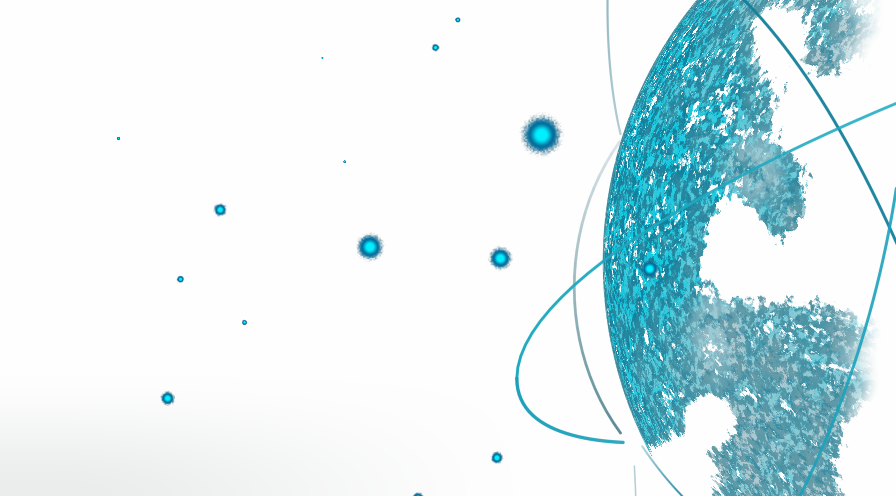
A Shadertoy shader for this background:

```glsl
// A pale backdrop with a cyan mottled globe at the right, thin orbit arcs and glowing dots.

const vec3 PAPER = vec3(0.995);
const vec3 SHADE = vec3(0.92, 0.925, 0.925);
const vec3 MIST  = vec3(0.69, 0.79, 0.82);
const vec3 SLATE = vec3(0.40, 0.61, 0.66);
const vec3 TEAL  = vec3(0.08, 0.50, 0.61);
const vec3 AQUA  = vec3(0.12, 0.72, 0.82);
const vec3 CYAN  = vec3(0.0, 0.94, 1.0);
const vec3 DEEP  = vec3(0.02, 0.42, 0.60);

const vec2  GLOBE_CENTER = vec2(2.047, 0.472);
const float GLOBE_RADIUS = 0.833;
const float LAND_COVER   = 0.70;
const int   CURVE_STEPS  = 24;

// Bare patches on the globe: center, radii
const vec4 BARE[9] = vec4[9](
    vec4(1.54, 0.475, 0.110, 0.075), vec4(1.72, 0.530, 0.100, 0.140),
    vec4(1.63, 0.765, 0.060, 0.085), vec4(1.57, 0.915, 0.050, 0.065),
    vec4(1.75, 0.760, 0.070, 0.110), vec4(1.37, 0.045, 0.070, 0.060),
    vec4(1.48, 0.525, 0.045, 0.060), vec4(1.76, 0.060, 0.060, 0.110),
    vec4(1.43, 0.150, 0.045, 0.045));

// Glowing dots: center, radius
const vec3 DOTS[15] = vec3[15](
    vec3(1.092, 0.728, 0.042), vec3(0.746, 0.502, 0.028), vec3(1.009, 0.479, 0.024),
    vec3(0.444, 0.577, 0.014), vec3(0.338, 0.197, 0.015), vec3(0.364, 0.437, 0.008),
    vec3(0.493, 0.350, 0.006), vec3(0.239, 0.721, 0.004), vec3(0.695, 0.674, 0.0035),
    vec3(0.650, 0.883, 0.0025), vec3(0.878, 0.904, 0.008), vec3(0.923, 0.960, 0.006),
    vec3(1.002, 0.077, 0.013), vec3(1.310, 0.458, 0.020), vec3(0.843, -0.004, 0.012));

float hash(vec2 p) {
    vec3 q = fract(p.xyx * 0.1031);
    q += dot(q, q.yzx + 33.33);
    return fract((q.x + q.y) * q.z);
}

float noise(vec2 p) {
    vec2 i = floor(p), f = fract(p);
    f = f * f * (3.0 - 2.0 * f);
    return mix(mix(hash(i), hash(i + vec2(1, 0)), f.x),
               mix(hash(i + vec2(0, 1)), hash(i + vec2(1, 1)), f.x), f.y);
}

float fbm(vec2 p) {
    float sum = 0.0, amp = 0.5;
    for (int i = 0; i < 5; i++) {
        sum += amp * noise(p);
        p = mat2(1.6, 1.2, -1.2, 1.6) * p + 17.3;
        amp *= 0.6;
    }
    return sum / 1.153;
}

// Soft elliptical bump
float bump(vec2 p, vec4 e) {
    vec2 d = (p - e.xy) / e.zw;
    return exp(-dot(d, d) * dot(d, d) * 0.7);
}

// Cubic arc stroke; opacity runs from ink.x to ink.y along its length
void arc(inout vec3 col, vec2 p, vec2 a, vec2 b, vec2 c, vec2 d, float halfWidth, vec2 ink, vec3 tint) {
    float nearest = 1e3, along = 0.0;
    vec2 prev = a;
    for (int i = 1; i <= CURVE_STEPS; i++) {
        float t = float(i) / float(CURVE_STEPS), s = 1.0 - t;
        vec2 next = s * s * s * a + 3.0 * s * t * (s * b + t * c) + t * t * t * d;
        vec2 seg = next - prev;
        float h = clamp(dot(p - prev, seg) / dot(seg, seg), 0.0, 1.0);
        float dist = length(p - prev - h * seg);
        if (dist < nearest) { nearest = dist; along = t; }
        prev = next;
    }
    float soft = 0.7 / iResolution.y;
    float line = 1.0 - smoothstep(halfWidth - soft, halfWidth + soft, nearest);
    col = mix(col, tint, line * mix(ink.x, ink.y, along));
}

vec3 paintGlobe(vec3 col, vec2 p) {
    vec2 d = (p - GLOBE_CENTER) / GLOBE_RADIUS;
    float r = length(d);
    float edge = 1.5 / iResolution.y / GLOBE_RADIUS;
    float inside = 1.0 - smoothstep(1.0 - edge, 1.0, r);
    float fade = 1.0 - smoothstep(1.68, 1.77, p.x + 0.04 * (noise(p * 18.0) - 0.5));
    vec2 q = vec2(atan(d.x, sqrt(max(1.0 - r * r, 0.001))), d.y);
    q += 0.035 * vec2(fbm(q * 9.0), fbm(q * 9.0 + 40.0));

    // Land cover with ragged coasts
    float cover = LAND_COVER;
    for (int i = 0; i < 9; i++) cover -= 0.62 * bump(p, BARE[i]);
    cover += 0.5 * bump(p, vec4(1.575, 0.59, 0.035, 0.09));
    float coarse = fbm(q * 16.0);
    float grain = fbm(q * 58.0 + 9.0);
    float streak = fbm(mat2(0.8, 0.6, -0.6, 0.8) * q * vec2(45.0, 95.0));
    float south = 1.0 - smoothstep(0.3, 0.48, p.y);
    float detail = mix(grain, streak, 0.6 * south);
    float land = smoothstep(-0.04, 0.06, cover - 0.45 * coarse - 0.75 * detail + 0.05);

    // Saturated west, greyer east and south
    float west = 1.0 - smoothstep(1.3, 1.65, p.x + 0.15 * south);
    float tone = fbm(q * 75.0 + 60.0);
    vec3 cool = mix(MIST, SLATE, smoothstep(0.36, 0.52, tone));
    vec3 vivid = mix(mix(AQUA, CYAN, 0.35), TEAL, smoothstep(0.40, 0.58, tone));
    vec3 ground = mix(cool, vivid, clamp(0.15 + 0.8 * west + 1.2 * (coarse - 0.5), 0.0, 1.0));
    ground = mix(ground, TEAL, 0.5 * smoothstep(0.5, 0.62, detail));
    float plain = bump(p, vec4(1.52, 0.66, 0.055, 0.07)) + bump(p, vec4(1.44, 0.33, 0.045, 0.09));
    ground = mix(ground, MIST, 0.65 * min(plain, 1.0) * smoothstep(0.4, 0.55, coarse + 0.05));
    col = mix(col, ground, land * inside * fade);
    float rim = smoothstep(0.988, 0.998, r) * inside * smoothstep(0.05, 0.25, p.y);
    return mix(col, SLATE * 0.85, 0.7 * rim);
}

void mainImage(out vec4 fragColor, in vec2 fragCoord) {
    vec2 p = fragCoord / iResolution.y;
    float corner = (1.0 - smoothstep(0.0, 0.26, p.y)) * (1.0 - smoothstep(0.1, 1.1, p.x));
    vec3 col = paintGlobe(mix(PAPER, SHADE, corner), p);

    // Orbit arcs
    arc(col, p, vec2(1.225, 1.01), vec2(1.223, 0.883), vec2(1.237, 0.789), vec2(1.251, 0.73), 0.0022, vec2(0.7, 0.5), SLATE);
    arc(col, p, vec2(1.249, 0.714), vec2(1.127, 0.542), vec2(1.127, 0.296), vec2(1.251, 0.127), 0.0028, vec2(0.2, 1.0), SLATE * 0.9);
    arc(col, p, vec2(1.279, 0.06), vec2(1.28, 0.04), vec2(1.281, 0.02), vec2(1.282, -0.01), 0.0015, vec2(0.5), SLATE);
    arc(col, p, vec2(1.295, 0.1), vec2(1.315, 0.07), vec2(1.345, 0.03), vec2(1.385, -0.01), 0.002, vec2(0.3, 0.9), TEAL);
    arc(col, p, vec2(1.49, 1.01), vec2(1.62, 0.883), vec2(1.725, 0.695), vec2(1.81, 0.505), 0.003, vec2(0.95), TEAL);
    arc(col, p, vec2(1.807, 0.62), vec2(1.772, 0.39), vec2(1.702, 0.178), vec2(1.608, -0.01), 0.003, vec2(0.9), mix(TEAL, AQUA, 0.6));
    arc(col, p, vec2(1.815, 0.795), vec2(1.432, 0.636), vec2(1.042, 0.413), vec2(1.042, 0.237), 0.0029, vec2(0.85, 1.0), AQUA * 0.92);
    arc(col, p, vec2(1.042, 0.237), vec2(1.042, 0.143), vec2(1.15, 0.113), vec2(1.256, 0.108), 0.0034, vec2(1.0, 0.9), mix(AQUA, TEAL, 0.45));

    // Glowing dots with a grainy rim
    for (int i = 0; i < 15; i++) {
        float r = length(p - DOTS[i].xy) / DOTS[i].z;
        r += 0.22 * (noise(p * 330.0) - 0.5) * smoothstep(0.5, 0.9, r);
        vec3 glow = mix(CYAN, DEEP, smoothstep(0.2, 0.6, r));
        glow = mix(glow, SLATE * 0.75, smoothstep(0.65, 1.0, r));
        col = mix(col, glow, 1.0 - smoothstep(0.55, 1.08, r));
    }
    fragColor = vec4(col, 1.0);
}
```
